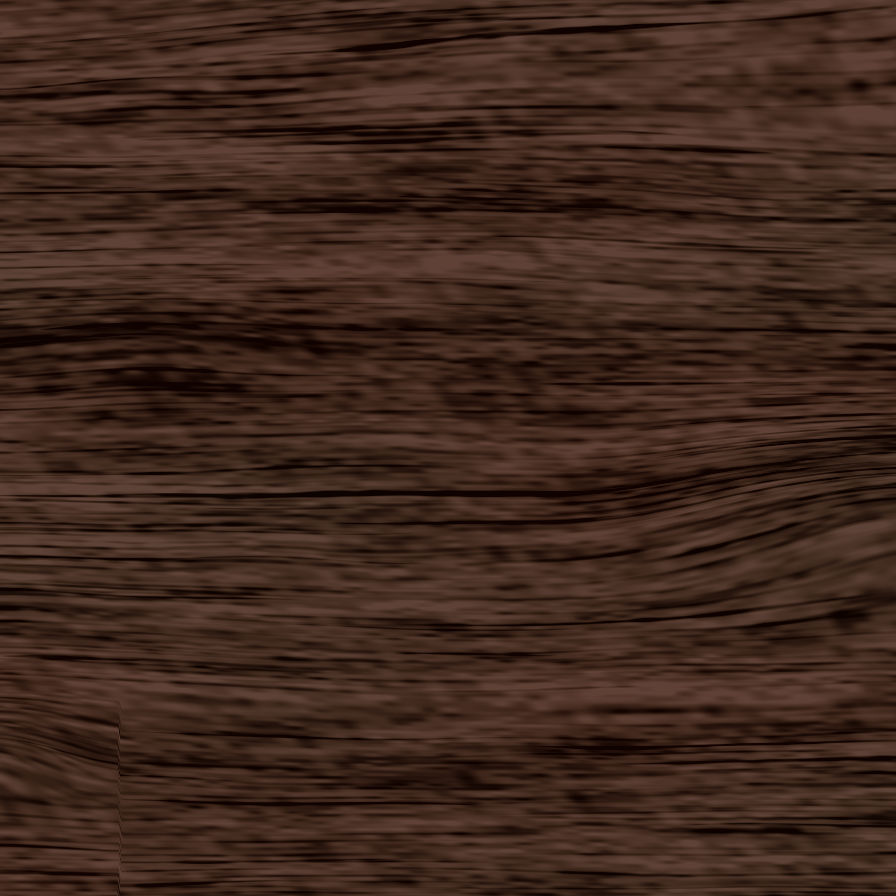
A Shadertoy shader for this texture:

```glsl
// Dark, weathered walnut board with horizontal grain.
// A warped grain height drives stretched noise bands, fine growth lines and
// tapered cracks; the summed tone is then coloured from dark to light brown.

const vec3 DARK_BROWN  = vec3(0.095, 0.038, 0.018);
const vec3 MID_BROWN   = vec3(0.250, 0.157, 0.110);
const vec3 LIGHT_BROWN = vec3(0.350, 0.240, 0.197);
const vec3 RED_SHIFT   = vec3(0.008, -0.002, -0.002);

const float BASE_TONE    = 0.21;
const float BAND_GAIN    = 0.40;
const float STREAK_GAIN  = 0.50;
const float FIBRE_GAIN   = 0.74;
const float FLECK_GAIN   = 0.66;
const float LINE_GAIN    = 1.20;
const float HAIR_GAIN    = 0.70;
const float CRACK_GAIN   = 1.9;
const float GROWTH_LINES = 84.0;
const float HAIR_LINES   = 137.0;
const int   CRACK_COUNT  = 42;
const float EDGE_SOFT    = 0.0013;

float hash(vec2 p) {
    vec3 q = fract(vec3(p.xyx) * 0.1031);
    q += dot(q, q.yzx + 33.33);
    return fract((q.x + q.y) * q.z);
}

// Smooth value noise in -1..1
float noise(vec2 p) {
    vec2 cell = floor(p), f = fract(p);
    f = f * f * (3.0 - 2.0 * f);
    float low  = mix(hash(cell), hash(cell + vec2(1, 0)), f.x);
    float high = mix(hash(cell + vec2(0, 1)), hash(cell + vec2(1, 1)), f.x);
    return 2.0 * mix(low, high, f.y) - 1.0;
}

float bump(float y, float centre, float width) {
    float d = (y - centre) / width;
    return exp(-d * d);
}

// Height across the grain, bent around knots beyond the side edges
float grainHeight(vec2 p) {
    float g = p.y;
    g += 0.010 * noise(p * vec2(2.0, 4.0) + 7.0);
    g += 0.0025 * noise(p * vec2(7.0, 18.0) + 31.0);
    g -= 0.065 * smoothstep(0.62, 1.05, p.x) * bump(p.y, 0.43, 0.10);
    g -= 0.035 * smoothstep(0.15, -0.02, p.x) * bump(p.y, 0.16, 0.06);
    g -= 0.015 * bump(p.x, 0.15, 0.16) * bump(p.y, 0.62, 0.06);
    g -= 0.065 * p.x * smoothstep(0.82, 1.0, p.y);
    // Short butt joint in the lower left
    float joint = 0.133 + 0.002 * noise(p * vec2(3.0, 30.0));
    g += 0.012 * smoothstep(joint - 0.002, joint + 0.002, p.x)
               * smoothstep(0.24, 0.19, p.y);
    return g;
}

// Thin dark lines, each fading in and out along its length
float growthLines(float x, float g, float count, float halfWidth) {
    float row = g * count + 0.7 * noise(vec2(x * 2.5, g * 30.0) + count);
    float id = floor(row);
    float strength = smoothstep(-0.55, 0.75, noise(vec2(x * 5.0 + id * 3.7, id * 7.3)));
    float d = abs(fract(row) - 0.5) / count;
    float region = 0.80 + 0.45 * noise(vec2(x * 2.0, g * 6.0) + 53.0);
    region += 0.35 * bump(g, 0.38, 0.10);
    return strength * region * (1.0 - smoothstep(0.0003, halfWidth, d));
}

// Lens-shaped split with a ragged width
float crack(float x, float g, vec2 centre, float reach, float halfWidth) {
    float along = (x - centre.x) / reach;
    float taper = max(0.0, 1.0 - along * along);
    float ragged = noise(vec2(x * 22.0, centre.y * 91.0));
    float wander = 0.003 * noise(vec2(x * 6.0, centre.y * 57.0));
    float width = halfWidth * taper * (0.8 + 0.45 * ragged);
    float d = abs(g - centre.y - wander);
    float cover = 1.0 - smoothstep(width - EDGE_SOFT, width + EDGE_SOFT, d);
    return cover * smoothstep(0.0, 0.25, taper);
}

float cracks(float x, float g) {
    float shade = crack(x, g, vec2(0.40, 0.447), 0.46, 0.0032);
    for (int i = 0; i < CRACK_COUNT; i++) {
        float n = float(i);
        float size = pow(hash(vec2(n, 3.1)), 2.5);
        vec2 centre = vec2(hash(vec2(n, 11.7)), (n + hash(vec2(n, 23.9))) / float(CRACK_COUNT));
        float reach = 0.07 + 0.30 * hash(vec2(n, 41.3));
        shade = max(shade, (0.55 + 0.45 * size) * crack(x, g, centre, reach, 0.0010 + 0.0022 * size));
    }
    return shade;
}

void mainImage(out vec4 fragColor, in vec2 fragCoord) {
    vec2 p = fragCoord / iResolution.xy;
    float g = grainHeight(p);

    // Broad bands of lighter and darker wood
    float tone = BASE_TONE + BAND_GAIN * noise(vec2(p.x * 2.2, g * 13.0) + 3.0);
    tone -= 0.50 * bump(g, 0.61, 0.055) * mix(1.2, 0.65, p.x);
    tone -= 0.35 * bump(g, 0.14, 0.035) * smoothstep(0.4, 0.8, p.x);
    tone += 0.20 * bump(g, 0.72, 0.035) + 0.20 * bump(g, 0.87, 0.06);

    // Streaks, fibres and flecks of decreasing size
    tone += STREAK_GAIN * noise(vec2(p.x * 4.0, g * 46.0) + 17.0);
    tone += FIBRE_GAIN * noise(vec2(p.x * 9.0, g * 145.0) + 71.0);
    tone += FLECK_GAIN * noise(vec2(p.x * 48.0 + 40.0 * g, g * 250.0) + 97.0);

    // Dark lines and splits
    tone -= LINE_GAIN * growthLines(p.x, g, GROWTH_LINES, 0.0029);
    tone -= HAIR_GAIN * growthLines(p.x, g, HAIR_LINES, 0.0021);
    tone -= CRACK_GAIN * cracks(p.x, g);
    tone = clamp(tone, -1.25, 1.2);

    vec3 wood = tone < 0.0 ? mix(MID_BROWN, DARK_BROWN, -tone) : mix(MID_BROWN, LIGHT_BROWN, tone);
    wood += RED_SHIFT * noise(vec2(p.x * 3.0, g * 9.0) + 131.0);
    fragColor = vec4(clamp(wood, 0.0, 1.0), 1.0);
}
```
